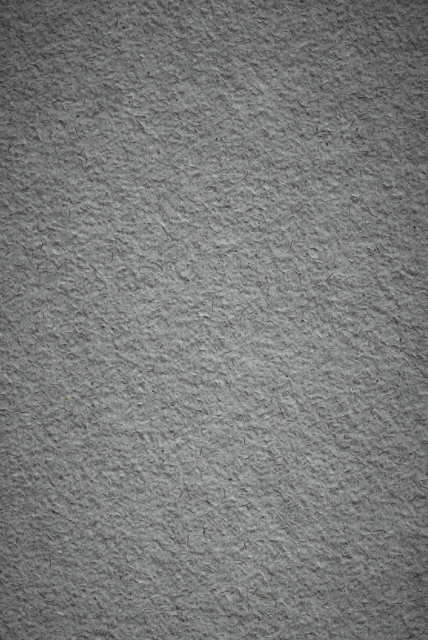
Reproduce this texture procedurally as a Shadertoy shader.

```glsl
// Rough grey recycled paperboard: crumbly pulp relief, dark hairs, specks and a soft vignette.

const vec3  PAPER_TINT     = vec3(0.99, 1.01, 0.995);
const vec3  HAIR_COLOR     = vec3(0.23, 0.23, 0.21);
const vec3  SPECK_COLOR    = vec3(0.17, 0.18, 0.18);
const vec3  RUST_COLOR     = vec3(0.40, 0.24, 0.19);
const vec3  OCHRE_COLOR    = vec3(0.50, 0.43, 0.24);
const float CENTRE_LIGHT   = 0.568;
const float VIGNETTE       = 0.118;
const vec2  VIGNETTE_SHIFT = vec2(0.0, -0.12);
const vec2  LIGHT_STEP     = vec2(0.0006, 0.0019);
const float RELIEF_GAIN    = 0.30;
const float GRAIN_GAIN     = 0.14;
const float MOTTLE_GAIN    = 0.040;
const float HIGHLIGHT      = 0.82;
const float SHADOW         = 1.08;
const float COARSE_CELL    = 0.0170;
const float FINE_CELL      = 0.0078;
const float CRUMB_CELL     = 0.0058;
const float GRAIN_CELL     = 0.0024;
const float HAIR_CELL      = 0.021;
const float SPECK_CELL     = 0.022;

vec3 hash3(vec2 p) {
    vec3 q = fract(vec3(p.xyx) * vec3(0.1031, 0.1030, 0.0973));
    q += dot(q, q.yxz + 33.33);
    return fract((q.xxy + q.yzz) * q.zyx);
}

float valueNoise(vec2 p) {
    vec2 i = floor(p), f = fract(p);
    f = f * f * (3.0 - 2.0 * f);
    vec2 e = vec2(0.0, 1.0);
    return mix(mix(hash3(i).x, hash3(i + e.yx).x, f.x),
               mix(hash3(i + e.xy).x, hash3(i + e.yy).x, f.x), f.y);
}

vec2 rotate(vec2 p, float angle) {
    float c = cos(angle), s = sin(angle);
    return vec2(c * p.x + s * p.y, c * p.y - s * p.x);
}

// Distance to a bent strand centred on the origin
float strandDistance(vec2 p, float angle, float halfLength, float bend) {
    p = rotate(p, angle);
    p.y += bend * p.x * p.x;
    return length(vec2(max(abs(p.x) - halfLength, 0.0), p.y));
}

// Height of overlapping soft strands, one per cell
float pulpLayer(vec2 p, float seed) {
    vec2 cell = floor(p);
    float height = 0.0;
    for (int y = -1; y <= 1; y++)
    for (int x = -1; x <= 1; x++) {
        vec2 id = cell + vec2(x, y);
        vec3 place = hash3(id + seed);
        vec3 shape = hash3(id + seed + 57.0);
        float d = strandDistance(p - id - place.xy, 6.283 * place.z,
                                 mix(0.10, 0.60, shape.x), 0.8 * (shape.y - 0.5));
        float width = mix(0.11, 0.25, shape.z);
        height += (0.2 + 1.0 * shape.y) * exp(-d * d / (width * width));
    }
    return height;
}

// Irregular crumbs with strands lying among them
float paperHeight(vec2 p) {
    vec2 crumb = rotate(p, 0.6) / CRUMB_CELL;
    return 0.30 * pulpLayer(p / COARSE_CELL, 11.0)
         + 0.35 * pulpLayer(p / FINE_CELL, 203.0)
         + 0.95 * valueNoise(crumb + 71.0)
         + 0.95 * valueNoise(rotate(crumb, 0.7) * 0.5 + 307.0);
}

// Coverage of thin dark hairs
float hairMask(vec2 p, float pixel) {
    vec2 cell = floor(p / HAIR_CELL);
    float mask = 0.0;
    for (int y = -1; y <= 1; y++)
    for (int x = -1; x <= 1; x++) {
        vec2 id = cell + vec2(x, y);
        vec3 place = hash3(id + 401.0);
        vec3 shape = hash3(id + 467.0);
        vec2 local = p - (id + place.xy) * HAIR_CELL;
        float d = strandDistance(local, 6.283 * place.z,
                                 HAIR_CELL * mix(0.04, 0.38, shape.x * shape.x),
                                 60.0 * (shape.y - 0.5));
        float line = 1.0 - smoothstep(0.0002, 0.0003 + 0.85 * pixel, d);
        mask = max(mask, line * 0.65 * shape.z * shape.z);
    }
    return mask;
}

// Small flecks: colour in rgb, coverage in a
vec4 speckLayer(vec2 p, float pixel) {
    vec2 id = floor(p / SPECK_CELL);
    vec3 place = hash3(id + 601.0);
    vec3 kind = hash3(id + 659.0);
    vec2 local = p - (id + 0.15 + 0.7 * place.xy) * SPECK_CELL;
    float radius = mix(0.0004, 0.0016, kind.x * kind.x);
    float d = strandDistance(local, 6.283 * place.z, radius * kind.y, 0.0);
    float cover = 1.0 - smoothstep(radius - 0.5 * pixel, radius + 0.6 * pixel, d);
    vec3 color = mix(SPECK_COLOR, RUST_COLOR, step(0.84, kind.y));
    color = mix(color, OCHRE_COLOR, step(0.93, kind.y));
    return vec4(color, cover * 0.75 * step(kind.z, 0.16));
}

void mainImage(out vec4 fragColor, in vec2 fragCoord) {
    float pixel = 1.0 / iResolution.y;
    vec2 p = fragCoord * pixel;
    // Broad light falling off to the corners
    vec2 q = 2.0 * fragCoord / iResolution.xy - 1.0 - VIGNETTE_SHIFT;
    float base = CENTRE_LIGHT - VIGNETTE * dot(q, q);
    // Relief lit from above, with fine grain, mottling and muted highlights
    float relief = paperHeight(p) - paperHeight(p + LIGHT_STEP);
    float grain = valueNoise(p / GRAIN_CELL + 31.0) - 0.5;
    float mottle = valueNoise(p * 26.0) + valueNoise(p * 61.0) - 1.0;
    float surface = RELIEF_GAIN * relief + GRAIN_GAIN * grain + MOTTLE_GAIN * mottle;
    surface *= surface > 0.0 ? HIGHLIGHT : SHADOW;
    vec3 color = (base + surface * (0.5 + base)) * PAPER_TINT;
    // Hairs and flecks darken with the vignette
    float dim = base / CENTRE_LIGHT;
    color = mix(color, HAIR_COLOR * dim, hairMask(p, pixel));
    vec4 speck = speckLayer(p, pixel);
    color = mix(color, speck.rgb * dim, speck.a);
    fragColor = vec4(clamp(color, 0.0, 1.0), 1.0);
}
```
